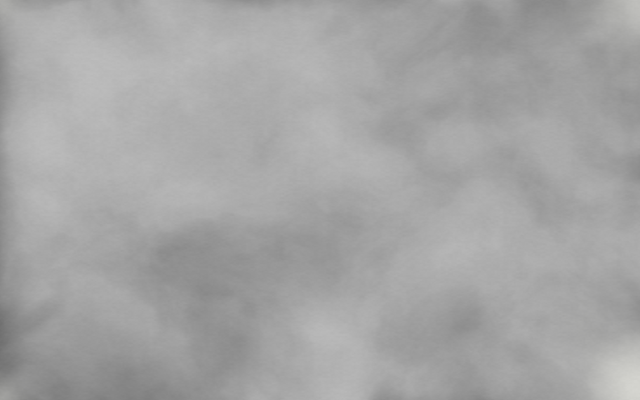
Give the GLSL for this texture, as a Shadertoy shader.

```glsl
// Soft grey cloudy paper with smoky borders, pale corners and fine fibre grain.

const vec3 SHADOW_GREY = vec3(0.37);
const vec3 MID_GREY = vec3(0.665);
const vec3 LIGHT_GREY = vec3(0.755);
const vec3 BARE_PAPER = vec3(0.83, 0.83, 0.81);

float hash(vec2 cell) {
    return fract(sin(dot(cell, vec2(127.1, 311.7))) * 43758.5453);
}

float valueNoise(vec2 p) {
    vec2 cell = floor(p);
    vec2 f = fract(p);
    vec2 u = f * f * f * (f * (f * 6.0 - 15.0) + 10.0);
    float low = mix(hash(cell), hash(cell + vec2(1.0, 0.0)), u.x);
    float high = mix(hash(cell + vec2(0.0, 1.0)), hash(cell + vec2(1.0)), u.x);
    return mix(low, high, u.y);
}

// Layered noise, turned at each octave to hide the lattice.
float fbm(vec2 p, int octaves, float gain) {
    mat2 turn = mat2(0.8, 0.6, -0.6, 0.8);
    float sum = 0.0;
    float total = 0.0;
    float weight = 1.0;
    for (int i = 0; i < octaves; i++) {
        sum += weight * valueNoise(p);
        total += weight;
        weight *= gain;
        p = turn * p * 2.03 + vec2(17.3, 9.1);
    }
    return sum / total;
}

// Broad clouds, bent a little by a second field.
float cloudField(vec2 p) {
    vec2 bend = vec2(fbm(p * 3.0 + 4.7, 3, 0.5), fbm(p * 3.0 + 31.2, 3, 0.5)) - 0.5;
    return fbm(p * vec2(3.2, 3.9) + bend * 0.7 + vec2(8.4, 2.6), 6, 0.5) - 0.5;
}

// Patchy smoke that gathers along the borders.
float borderSmoke(vec2 p, vec2 size) {
    vec2 inset = min(p, size - p);
    float nearest = min(inset.x, inset.y);
    float patches = smoothstep(0.3, 0.75, fbm(p * 3.5 + 52.0, 4, 0.5));
    return exp(-nearest / 0.055) * patches;
}

float cornerGlow(vec2 p, vec2 corner, float radius) {
    float wobble = 0.6 + 0.8 * fbm(p * 9.0 + 70.0, 3, 0.5);
    float d = length(p - corner) / (radius * wobble);
    return exp(-d * d);
}

// Fine fibres, slightly longer across than up.
float paperGrain(vec2 p) {
    float fibres = valueNoise(p * vec2(95.0, 190.0));
    float specks = valueNoise(p * vec2(230.0, 290.0) + 13.0);
    return 0.6 * fibres + 0.4 * specks - 0.5;
}

// Grey ramp with a longer reach into the darks than into the lights.
vec3 greyRamp(float tone) {
    vec3 dark = mix(MID_GREY, SHADOW_GREY, clamp(-tone, 0.0, 1.0));
    return mix(dark, LIGHT_GREY, smoothstep(-0.05, 0.45, tone) * 0.75);
}

void mainImage(out vec4 fragColor, in vec2 fragCoord) {
    vec2 p = fragCoord / iResolution.y;
    vec2 size = vec2(iResolution.x / iResolution.y, 1.0);

    // Clouds, darkened at the borders.
    float tone = cloudField(p) * 1.15 + 0.03;
    tone -= 0.55 * borderSmoke(p, size);
    vec3 color = greyRamp(tone);

    // Pale corners, strongest at the lower right.
    float glow = cornerGlow(p, vec2(size.x, 0.03), 0.13);
    glow += 0.6 * cornerGlow(p, size, 0.14);
    glow += 0.45 * cornerGlow(p, vec2(0.0, size.y), 0.07);
    glow += 0.4 * cornerGlow(p, vec2(0.0), 0.06);
    color = mix(color, BARE_PAPER, clamp(glow, 0.0, 1.0));

    color += 0.022 * paperGrain(p);
    fragColor = vec4(clamp(color, 0.0, 1.0), 1.0);
}
```
